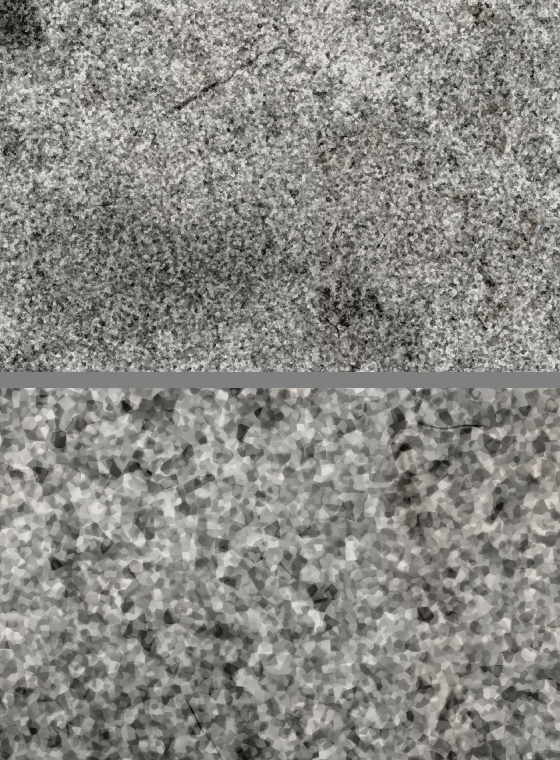
Top: the whole. Bottom: its middle third, enlarged.
A WebGL 1 fragment shader for this texture:

```glsl
precision highp float;
// Weathered granite: a fine salt-and-pepper grain under broad dark lichen,
// brown stains, a pale ridge and ragged cracks. All noise is cellular: blended
// cells are crisp for mineral grains and soft, in layers, for the stains.

uniform vec2 u_resolution;

vec3 hash3(vec2 cell) {
  vec3 h = fract(cell.xyx * vec3(0.1031, 0.1030, 0.0973));
  h += dot(h, h.yxz + 33.33);
  return fract((h.xxy + h.yzz) * h.zyx);
}

// Random value per cell, blended across borders; higher sharpness is crisper.
float cells(vec2 p, float sharpness) {
  vec2 base = floor(p);
  vec2 local = p - base;
  float sum = 0.0;
  float total = 0.0;
  for (int y = -1; y <= 1; y++) {
    for (int x = -1; x <= 1; x++) {
      vec2 offset = vec2(float(x), float(y));
      vec3 h = hash3(base + offset + 71.0);
      vec2 d = offset + h.xy - local;
      float weight = exp(-sharpness * dot(d, d));
      sum += weight * h.z;
      total += weight;
    }
  }
  return sum / total;
}

// Layered soft cells, centred on zero.
float layers(vec2 p) {
  float sum = 0.0;
  float gain = 0.4;
  for (int i = 0; i < 4; i++) {
    sum += gain * (cells(p, 6.0) - 0.5);
    p = mat2(1.62, 1.26, -1.26, 1.62) * p + 5.7;
    gain *= 0.68;
  }
  return sum;
}

float patchMask(vec2 p, vec2 center, vec2 radius) {
  vec2 d = (p - center) / radius;
  return exp(-dot(d, d));
}

float segment(vec2 p, vec2 a, vec2 b) {
  vec2 along = b - a;
  float t = clamp(dot(p - a, along) / dot(along, along), 0.0, 1.0);
  return length(p - a - along * t);
}

float stroke(float dist, float width) {
  return 1.0 - smoothstep(0.2 * width, width, abs(dist));
}

void main() {
  vec2 p = gl_FragCoord.xy / u_resolution.y;
  vec2 warp = vec2(layers(p * 6.0), layers(p * 6.0 + 17.3));
  vec2 q = p + 0.13 * warp;
  float mottle = layers(p * 15.0 + 3.1);
  float cloud = layers(p * 5.0 + 41.0);
  float veins = layers(p * 4.0 + 23.0);

  // Broad stains with ragged borders
  float lichen = patchMask(q, vec2(0.45, 0.26), vec2(0.55, 0.27))
               + 0.55 * patchMask(q, vec2(1.05, 0.62), vec2(0.24, 0.12))
               + 0.5 * patchMask(q, vec2(1.02, 0.12), vec2(0.2, 0.2));
  lichen = smoothstep(0.25, 1.1, lichen + 1.3 * cloud + 1.3 * mottle);
  float soot = patchMask(q, vec2(0.03, 0.97), vec2(0.09, 0.14))
             + 0.6 * patchMask(q, vec2(0.0, 0.62), vec2(0.04, 0.1));
  soot = smoothstep(0.25, 0.8, soot + mottle);
  float rightSide = smoothstep(0.95, 1.35, p.x);
  float brown = rightSide * smoothstep(0.1, 0.32, warp.y + 0.7 * mottle);
  float streaks = stroke(segment(q, vec2(1.29, 0.97), vec2(1.41, 0.79)), 0.035)
                + stroke(segment(q, vec2(1.33, 0.74), vec2(1.31, 0.62)), 0.035)
                + stroke(segment(q, vec2(1.25, 0.51), vec2(1.26, 0.4)), 0.02);
  brown = clamp(brown + streaks * smoothstep(-0.2, 0.15, mottle), 0.0, 1.0);

  // Cracks, small folded rims and the seam down the middle
  vec2 r = p + 0.06 * warp + 0.03 * mottle;
  float crack = stroke(segment(r, vec2(0.8, 0.9), vec2(0.36, 0.64)), 0.009)
              + stroke(segment(r, vec2(1.0, 0.22), vec2(1.13, 0.0)), 0.01)
              + stroke(length(r - vec2(0.76, 0.59)) - 0.055, 0.008)
              + stroke(length(r - vec2(1.34, 0.29)) - 0.045, 0.009);
  crack += stroke(veins, 0.012) * smoothstep(0.0, 0.15, cloud + 0.1 * rightSide);
  float seam = stroke(segment(q, vec2(0.86, 0.6), vec2(0.93, 0.05)), 0.06);
  crack += seam * stroke(mottle, 0.07);
  crack = clamp(crack, 0.0, 1.0) * smoothstep(-0.25, 0.1, warp.x + mottle);

  // Ridge: lit along its crest, shaded beneath
  vec2 s = p + 0.05 * warp;
  float crest = min(segment(s, vec2(0.84, 0.85), vec2(1.03, 0.78)),
                    segment(s, vec2(1.03, 0.78), vec2(1.31, 0.55)));
  float ridge = exp(-crest * crest * 900.0);
  float shade = patchMask(s, vec2(1.06, 0.67), vec2(0.16, 0.05));

  // Mineral grains
  float coarse = cells(p * 105.0, 16.0) - 0.5;
  float fine = cells(p * 185.0 + 9.0, 14.0) - 0.5;
  float fleck = smoothstep(0.78, 0.92, cells(p * 88.0 + 31.0, 24.0));

  float tone = 0.625 + 0.45 * mottle + 0.18 * cloud;
  tone += 0.11 * ridge - 0.06 * shade;
  tone -= 0.25 * lichen + 0.36 * soot + 0.23 * brown + 0.25 * crack;
  tone += 0.34 * coarse + 0.28 * fine - 0.2 * fleck * (1.0 - 0.5 * lichen);
  tone = clamp(tone, 0.07, 0.86);

  // Nearly neutral stone, warmed by pink feldspar and brown stains
  float pink = smoothstep(0.0, 0.25, warp.x + 0.5 * coarse)
             * patchMask(p, vec2(0.85, 0.7), vec2(0.5, 0.4)) * (1.0 - lichen);
  vec3 stone = vec3(tone) + vec3(0.006, 0.002, -0.013);
  stone += vec3(0.022, -0.003, -0.018) * clamp(pink + 0.8 * brown + 0.4 * seam, 0.0, 1.0);
  gl_FragColor = vec4(clamp(stone, 0.0, 1.0), 1.0);
}
```
